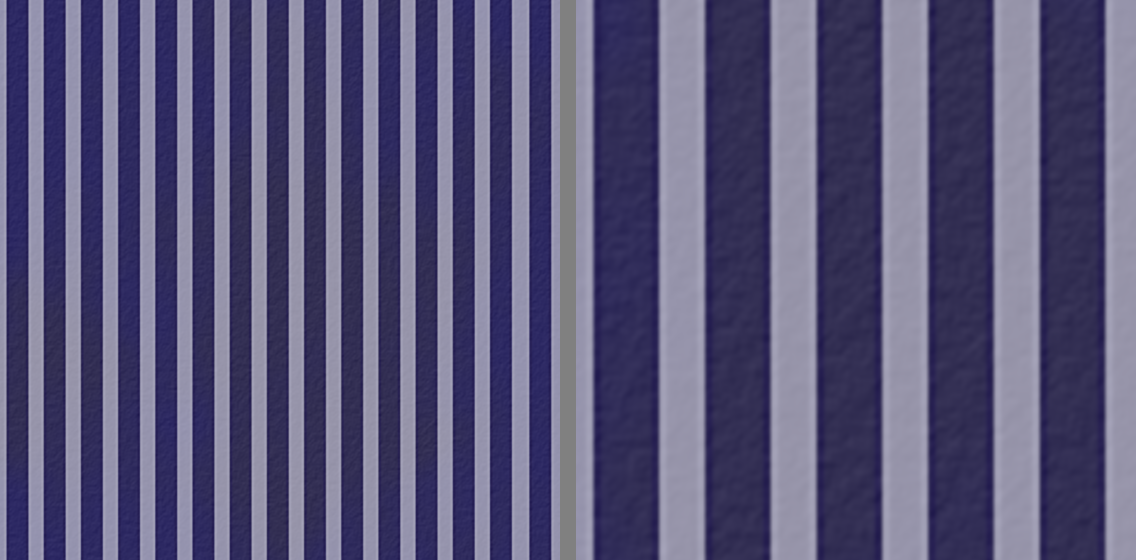
Left, the full canvas; right, a detail of the centre.
A three.js fragment shader for this pattern:

```glsl
// Vertical navy and pale lilac stripes on softly embossed, unevenly dyed paper.
varying vec2 vUv;

const float PERIOD = 34.0 / 512.0;       // one dark and one pale stripe
const float DARK_WIDTH = 20.0 / 512.0;
const float FIRST_EDGE = 6.0 / 512.0;    // left edge of the first dark stripe
const float LAST_GAP_X = 0.925;          // inside the slightly wider last gap
const float LAST_GAP_EXTRA = 2.0 / 512.0;
const float EDGE_SOFTNESS = 0.9 / 512.0;
const float RIM_OFFSET = 1.4 / 512.0;    // rim distance from the stripe edge
const float RIM_WIDTH = 1.1 / 512.0;

const vec3 PALE = vec3(0.588, 0.580, 0.670);
const vec3 PALE_RIM = vec3(0.655, 0.650, 0.735);
const vec3 NAVY_GREY = vec3(0.198, 0.183, 0.325);
const vec3 NAVY_BLUE = vec3(0.175, 0.160, 0.390);
const vec3 NAVY_RIM = vec3(0.135, 0.105, 0.315);
const vec3 PALE_TINT = vec3(-0.008, -0.004, 0.022);

const float GRAIN_SCALE = 125.0;
const float NAVY_RELIEF = 0.085;
const float PALE_RELIEF = 0.040;
const vec2 LIGHT_STEP = vec2(-0.0016, 0.0022);

float hash(vec2 p) {
  vec3 q = fract(vec3(p.xyx) * 0.1031);
  q += dot(q, q.yzx + 33.33);
  return fract((q.x + q.y) * q.z);
}

float valueNoise(vec2 p) {
  vec2 cell = floor(p);
  vec2 f = fract(p);
  f = f * f * (3.0 - 2.0 * f);
  float low = mix(hash(cell), hash(cell + vec2(1.0, 0.0)), f.x);
  float high = mix(hash(cell + vec2(0.0, 1.0)), hash(cell + 1.0), f.x);
  return mix(low, high, f.y);
}

float fbm(vec2 p) {
  float sum = 0.0;
  float weight = 0.5;
  for (int i = 0; i < 4; i++) {
    sum += weight * valueNoise(p);
    p = mat2(1.6, 1.2, -1.2, 1.6) * p + 17.3;
    weight *= 0.5;
  }
  return sum;
}

float grainHeight(vec2 p) {
  vec2 g = p * GRAIN_SCALE;
  return 0.65 * valueNoise(g) + 0.35 * valueNoise(g * 1.9 + 41.7);
}

// Signed distance to the nearest dark stripe, negative inside it.
float stripeDistance(float x) {
  x -= LAST_GAP_EXTRA * step(LAST_GAP_X, x);
  float center = FIRST_EDGE + 0.5 * DARK_WIDTH;
  float local = mod(x - center + 0.5 * PERIOD, PERIOD) - 0.5 * PERIOD;
  return abs(local) - 0.5 * DARK_WIDTH;
}

float rim(float d) {
  return exp(-d * d / (RIM_WIDTH * RIM_WIDTH));
}

void main() {
  float d = stripeDistance(vUv.x);
  float pale = smoothstep(-EDGE_SOFTNESS, EDGE_SOFTNESS, d);

  // Uneven dye: greyer below the middle, bluer in clouds around it
  float cloud = fbm(vUv * vec2(4.5, 4.0) + 3.7);
  float outward = length((vUv - vec2(0.52, 0.42)) * vec2(1.0, 1.15));
  float blue = smoothstep(0.30, 0.85, cloud + 0.55 * (outward - 0.25));

  // Embossed grain lit from the upper left
  float relief = grainHeight(vUv) - grainHeight(vUv + LIGHT_STEP);

  vec3 navy = mix(NAVY_GREY, NAVY_BLUE, blue);
  navy = mix(navy, NAVY_RIM, 0.75 * rim(d + RIM_OFFSET));
  navy += relief * NAVY_RELIEF * vec3(1.0, 1.0, 0.9);

  vec3 lilac = PALE + PALE_TINT * (blue - 0.3);
  lilac = mix(lilac, PALE_RIM, 0.7 * rim(d - RIM_OFFSET));
  lilac += relief * PALE_RELIEF;

  gl_FragColor = vec4(mix(navy, lilac, pale), 1.0);
}
```
